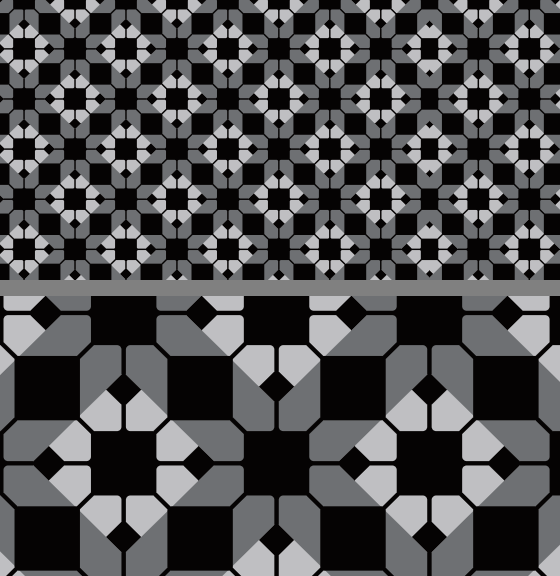
Top: the whole. Bottom: its middle third, enlarged.
Write a WebGL 2 fragment shader that draws this pattern.

```glsl
#version 300 es
precision highp float;

uniform vec2 u_resolution;
out vec4 outColor;

const vec3 BLACK = vec3(0.02, 0.01, 0.01);
const vec3 GREY  = vec3(0.43, 0.44, 0.45);
const vec3 LIGHT = vec3(0.75, 0.75, 0.76);

// Layout, in canvas heights
const vec2  PITCH  = vec2(0.182, 0.179);    // spacing of the square centres
const vec2  ORIGIN = vec2(0.0859, 0.8255);  // centre of one light ring
const float SEAM_X = 1.534;                 // where the pattern is cut and joined
const float SEAM_CUT = 0.0156;              // width lost at the join

// Shape, in units of the pitch
const float OCTAGON_HALF = 0.286;
const float CHAMFER      = 0.48;
const float LINE_HALF    = 0.0145;
const float CORNER_ROUND = 0.03;
const float RING_REACH   = 0.605;
const float GEM_CENTRE   = 0.49;
const float GEM_HALF     = 0.115;
const float DIAGONAL     = 0.7071;

float roundedBox(vec2 p, vec2 halfSize, float radius) {
    vec2 q = abs(p) - halfSize + radius;
    return length(max(q, 0.0)) + min(max(q.x, q.y), 0.0) - radius;
}

// Half of an octagon; p.x runs along its dividing line, p.y away from it
float halfOctagon(vec2 p) {
    float middle = 0.5 * (OCTAGON_HALF + LINE_HALF);
    vec2 halfSize = vec2(OCTAGON_HALF, OCTAGON_HALF - middle);
    float box = roundedBox(p - vec2(0.0, middle), halfSize, CORNER_ROUND);
    return max(box, (abs(p.x) + p.y - CHAMFER) * DIAGONAL);
}

float coverage(float dist, float pixel) {
    return clamp(0.5 - dist / pixel, 0.0, 1.0);
}

void main() {
    vec2 p = gl_FragCoord.xy / u_resolution.y;
    float pixel = 1.0 / (u_resolution.y * PITCH.y);
    p.x += SEAM_CUT * step(SEAM_X, p.x);

    // Nearest square centre; every second one carries a light ring
    vec2 grid = (p - ORIGIN) / PITCH;
    vec2 node = round(grid);
    vec2 offset = abs(grid - node);
    float isPlain = mod(node.x + node.y, 2.0);

    // Distance along and across the axis leading out of the ring
    float along = max(offset.x, offset.y);
    float across = min(offset.x, offset.y);
    along = mix(along, 1.0 - along, isPlain);

    float tile = halfOctagon(vec2(along - 0.5, across));
    float ring = (along + across - RING_REACH) * DIAGONAL;
    float gem = (abs(along - GEM_CENTRE) + across - GEM_HALF) * DIAGONAL;

    // Two-tone tiles on black, with a black gem at each ring tip
    vec3 tone = mix(GREY, LIGHT, coverage(ring, pixel));
    vec3 color = mix(BLACK, tone, coverage(max(tile, -gem), pixel));
    outColor = vec4(color, 1.0);
}
```
